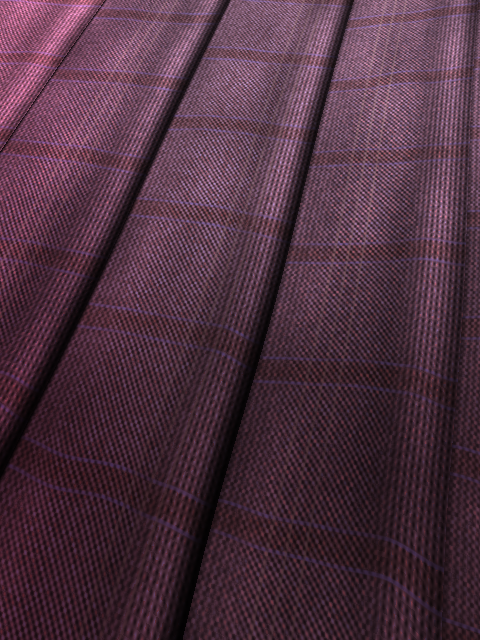
Reproduce this texture procedurally as a WebGL 1 fragment shader.

```glsl
precision highp float;

uniform vec2 u_resolution;

float hash(vec2 p) {
  vec3 q = fract(vec3(p.xyx) * vec3(0.1031, 0.1030, 0.0973));
  q += dot(q, q.yzx + 33.33);
  return fract((q.x + q.y) * q.z);
}

float noise(vec2 p) {
  vec2 i = floor(p), f = fract(p);
  f = f * f * (3.0 - 2.0 * f);
  return mix(mix(hash(i), hash(i + vec2(1.0, 0.0)), f.x),
             mix(hash(i + vec2(0.0, 1.0)), hash(i + 1.0), f.x), f.y);
}

float bump(float x, float width) {
  return exp(-x * x / (width * width));
}

float stripe(float dist, float halfWidth, float blur) {
  return 1.0 - smoothstep(max(halfWidth - blur, 0.0), halfWidth + blur, dist);
}

// Light across one pleat: shadowed valley, rolled ridge, dark crease
float pleatShade(float across, float depth) {
  float shade = 1.0 - 0.2 * bump(across - 0.68, 0.12);
  shade += 0.1 * bump(across - 0.84, 0.06);
  shade *= 1.0 - depth * smoothstep(0.86, 0.995, across);
  shade *= mix(1.0 - depth, 1.0, smoothstep(0.0, 0.02, across));
  return shade * mix(0.86, 1.0, smoothstep(0.0, 0.2, across));
}

void main() {
  vec2 uv = gl_FragCoord.xy / u_resolution;

  // Pleats converge towards the top
  float scale = 1.0 - 0.52 * uv.y;
  float pleatWidth = 0.54 * scale;
  float bend = 0.004 * sin(uv.y * 9.0);
  float pleatPos = (uv.x + bend + 0.16 - 0.64 * uv.y) / pleatWidth;
  float pleat = floor(pleatPos);
  float across = pleatPos - pleat;

  // Plaid rows tilt with the cloth and shift from pleat to pleat
  float tilt = mix(0.42, pleat > 0.0 ? -0.3 : 0.12, uv.y);
  float row = 5.3 / scale + tilt * (across - 0.5) - 1.08 + 0.33 * mod(pleat, 2.0);
  row += 0.08 * smoothstep(0.75, 1.0, across) * (1.0 - uv.y);
  row += 0.05 * (noise(vec2(pleatPos * 4.0, row * 2.0)) - 0.5);

  float acrossPixel = 1.0 / (pleatWidth * u_resolution.x);
  float rowPixel = 2.76 / (scale * scale * u_resolution.y);

  // Cloth colour, paler at the top and pink in the far left corner
  vec3 cloth = mix(vec3(0.225, 0.135, 0.175), vec3(0.51, 0.37, 0.455),
                   smoothstep(0.22, 1.0, uv.y));
  cloth *= mix(vec3(1.02, 0.82, 0.91), vec3(1.0), smoothstep(0.0, 0.45, uv.x));
  if (pleat < -1.0) cloth += vec3(0.15, 0.08, 0.1);
  cloth *= 0.84 + 0.32 * noise(vec2(pleatPos * 5.0, row * 1.5));

  // Weave: falling twill on the flats, upright wales on the folds
  vec2 cell = vec2(64.0 * across, 41.0 * row);
  float twill = 0.3 * cos(3.14159 * (cell.x - cell.y))
              - 0.7 * cos(3.14159 * (cell.x + cell.y));
  float wale = cos(3.14159 * cell.x) * 0.6
             + 0.4 * cos(3.14159 * cell.x) * cos(3.14159 * cell.y);
  float fold = smoothstep(0.62, 0.8, across) + 0.5 * (1.0 - smoothstep(0.05, 0.3, across));
  float cellPixel = max(64.0 * acrossPixel, 41.0 * rowPixel);
  float knot = mix(twill, wale, fold) * (1.0 - 0.7 * smoothstep(0.35, 1.0, cellPixel));

  // Each knot has its own yarn tint and strength
  float yarn = hash(floor(cell) + pleat * 71.0);
  vec3 yarnTint = mix(vec3(1.2, 0.95, 0.88), vec3(0.86, 1.02, 1.2), yarn);
  vec3 color = cloth * (1.0 + 0.54 * knot);
  color *= mix(vec3(1.0), yarnTint, max(knot, 0.0));
  color *= 0.85 + 0.3 * hash(floor(cell) + pleat * 37.0);

  // Paired blue threads around a faint rust band
  float rowDist = abs(fract(row + 0.5) - 0.5);
  float wear = 0.4 + 0.6 * noise(vec2(pleatPos * 14.0, row * 6.0));
  float rust = 1.0 - smoothstep(0.02, 0.16, rowDist);
  color *= mix(vec3(1.0), vec3(0.92, 0.86, 0.81), rust);
  float blue = stripe(abs(rowDist - 0.09), 0.01, rowPixel);
  vec3 blueThread = cloth * vec3(1.1, 1.25, 1.65) + vec3(0.03, 0.03, 0.08);
  color = mix(color, blueThread, blue * wear * (0.65 + 0.35 * knot));

  // Three tan threads run along each pleat
  float center = 0.68 - 0.08 * pleat - 0.26 * pleat * pleat;
  float offset = across - center;
  float nearest = 0.08 * clamp(floor(offset / 0.08 + 0.5), -1.0, 1.0);
  float tanLine = stripe(abs(offset - nearest), 0.006, acrossPixel);
  vec3 tanThread = cloth * vec3(1.4, 1.5, 1.25) + 0.02;
  color = mix(color, tanThread, tanLine * (0.25 + 0.6 * wear) * (0.65 + 0.35 * knot));

  // Folds are deepest in the middle of the cloth
  float depth = abs(pleat + 0.5) < 1.0 ? mix(0.96, 0.78, uv.y) : 0.42;
  color *= pleatShade(across, depth);
  gl_FragColor = vec4(clamp(color, 0.0, 1.0), 1.0);
}
```
